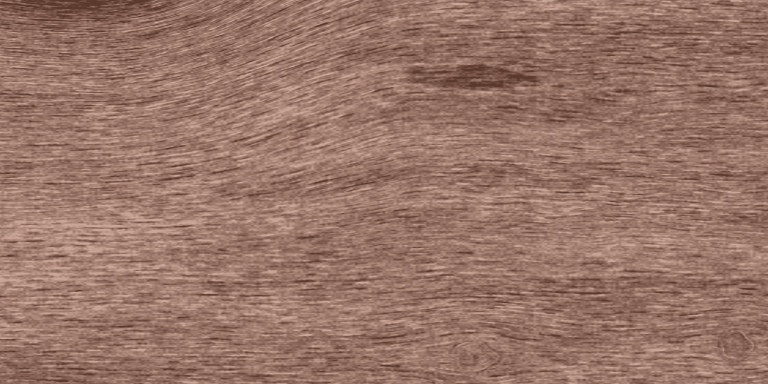
This texture is drawn by a Shadertoy shader. Its source:

```glsl
// Brown wood plank: fine horizontal fibres that sweep around knots.
// A warped height field gives each point its grain line; stretched noise
// and rows of thin tapered dashes run along those lines.

const vec3 MID_BROWN = vec3(0.60, 0.46, 0.41);
const vec3 TONE_TINT = vec3(1.0, 0.98, 0.97);

float hash(vec2 p) {
    vec3 q = fract(vec3(p.xyx) * 0.1031);
    q += dot(q, q.yzx + 33.33);
    return fract((q.x + q.y) * q.z);
}

// Smooth value noise from -1 to 1
float noise(vec2 p) {
    vec2 i = floor(p), f = fract(p);
    f = f * f * (3.0 - 2.0 * f);
    float low = mix(hash(i), hash(i + vec2(1, 0)), f.x);
    float high = mix(hash(i + vec2(0, 1)), hash(i + vec2(1, 1)), f.x);
    return 2.0 * mix(low, high, f.y) - 1.0;
}

// Soft elliptical spot, 1 at the centre
float blob(vec2 p, vec2 centre, vec2 radius) {
    vec2 d = (p - centre) / radius;
    return exp(-dot(d, d));
}

// Shift that parts the grain above and below a knot
float partGrain(vec2 p, vec2 centre, vec2 radius) {
    return -0.5 * (p.y - centre.y) * blob(p, centre, radius);
}

// Height of the grain line through p, bent by the sweep and the knots
float grainLine(vec2 p) {
    float sweep = smoothstep(0.25, 1.1, p.x) * smoothstep(0.2, 0.85, p.y);
    float v = p.y - 0.18 * sweep;
    v += 0.18 * blob(p, vec2(0.22, 1.08), vec2(0.55, 0.25));
    v += partGrain(p, vec2(1.24, 0.07), vec2(0.16, 0.10));
    v += partGrain(p, vec2(1.92, 0.10), vec2(0.12, 0.08));
    v += partGrain(p, vec2(1.63, 0.76), vec2(0.14, 0.06));
    v += 0.010 * noise(p * vec2(2.5, 5.0) + 3.0);
    return v + 0.0025 * noise(p * vec2(11.0, 18.0) + 17.0);
}

// Broad light and dark regions of the plank
float regionTone(vec2 p) {
    float t = 0.035 * noise(p * vec2(1.3, 5.0) + 41.0);
    t -= 0.14 * blob(p, vec2(0.22, 1.02), vec2(0.36, 0.12));
    t -= 0.08 * blob(p, vec2(1.45, 0.535), vec2(0.55, 0.03));
    t -= 0.08 * blob(p, vec2(0.10, 0.02), vec2(0.30, 0.07));
    t -= 0.05 * blob(p, vec2(1.60, 0.23), vec2(0.50, 0.05));
    t -= 0.03 * blob(p, vec2(1.60, 0.85), vec2(0.60, 0.20));
    t += 0.06 * blob(p, vec2(0.25, 0.42), vec2(0.50, 0.12));
    t += 0.04 * blob(p, vec2(0.70, 0.66), vec2(0.45, 0.12));
    return t + 0.03 * blob(p, vec2(1.55, 0.37), vec2(0.45, 0.06));
}

// Dark lens-shaped scar with frayed edges and a pale rim
float scarTone(vec2 p, vec2 centre, vec2 radius) {
    float d = length((p - centre) / radius) + 0.15 * noise(p * vec2(18.0, 110.0));
    float core = 1.0 - smoothstep(0.8, 1.05, d);
    float rim = smoothstep(0.95, 1.2, d) * (1.0 - smoothstep(1.2, 1.6, d));
    return 0.03 * rim - 0.12 * core;
}

// Rows of thin tapered dashes, one per cell, slightly tilted
float dashes(vec2 g, vec2 cells, float width, float seed) {
    vec2 q = g * cells + seed;
    q.x += 17.0 * hash(vec2(floor(q.y), seed));
    vec2 id = floor(q), f = fract(q);
    float reach = mix(0.2, 0.5, hash(id + 31.0));
    float middle = mix(reach, 1.0 - reach, hash(id + 57.0));
    float along = 1.0 - smoothstep(0.5 * reach, reach, abs(f.x - middle));
    float tilt = 0.5 * (hash(id + 83.0) - 0.5) * (f.x - middle);
    float across = (f.y - mix(0.35, 0.65, hash(id)) - tilt) / width;
    return hash(id + 7.0) * along * exp(-across * across);
}

// Fibres, dark pores and pale flecks; g = (along, across)
float fibreTone(vec2 g) {
    float t = 0.030 * noise(g * vec2(4.0, 50.0) + 29.0);
    t += 0.045 * noise(g * vec2(12.0, 115.0) + 61.0);
    t += 0.050 * noise(g * vec2(24.0, 170.0) + 83.0);
    t -= 0.18 * dashes(g, vec2(7.0, 62.0), 0.15, 11.0);
    t -= 0.17 * dashes(g, vec2(13.0, 87.0), 0.20, 43.0);
    t += 0.15 * dashes(g, vec2(9.0, 71.0), 0.17, 71.0);
    return t + 0.16 * dashes(g, vec2(17.0, 93.0), 0.21, 97.0);
}

// Faint concentric rings of a knot, blended over the given tone
float addKnot(float tone, vec2 p, vec2 centre, vec2 radius) {
    vec2 d = (p - centre) / radius;
    float r = length(d) + 0.2 * noise(d * 2.0 + 7.0);
    float rings = fibreTone(vec2(p.x + p.y, r * radius.y)) - 0.03;
    rings -= 0.06 * exp(-9.0 * r * r);
    return mix(tone, rings, 0.7 * (1.0 - smoothstep(0.6, 1.1, r)));
}

// Short slanted pale ticks crossing the grain
float tickTone(vec2 g) {
    float n = noise(vec2(g.x * 45.0 - g.y * 70.0, g.y * 130.0) + 173.0);
    return 0.07 * smoothstep(0.3, 0.7, n);
}

void mainImage(out vec4 fragColor, in vec2 fragCoord) {
    vec2 p = fragCoord / iResolution.y;
    vec2 grain = vec2(p.x, grainLine(p));

    // Where the warp spreads the grain, switch to finer fibres
    float spread = (grainLine(p + vec2(0.0, 0.01)) - grain.y) / 0.01;
    float finer = 1.0 - smoothstep(0.6, 0.8, spread);
    float tone = mix(fibreTone(grain), fibreTone(grain * vec2(1.0, 1.8)), finer);
    tone += 0.040 * noise(grain * vec2(1.1, 24.0) + 5.0);

    tone = addKnot(tone, p, vec2(1.24, 0.07), vec2(0.09, 0.055));
    tone = addKnot(tone, p, vec2(1.92, 0.10), vec2(0.06, 0.05));
    tone += regionTone(p) + scarTone(p, vec2(1.21, 0.797), vec2(0.17, 0.032));

    // Ticks gather along the sweep and around the large knot
    float tickArea = blob(p, vec2(0.75, 0.42), vec2(0.45, 0.10))
                   + blob(p, vec2(0.45, 0.82), vec2(0.45, 0.15));
    tone += tickArea * tickTone(grain) + 0.07 * noise(p * vec2(140.0, 250.0) + 211.0);

    fragColor = vec4(MID_BROWN + TONE_TINT * clamp(tone, -0.24, 0.19), 1.0);
}
```
